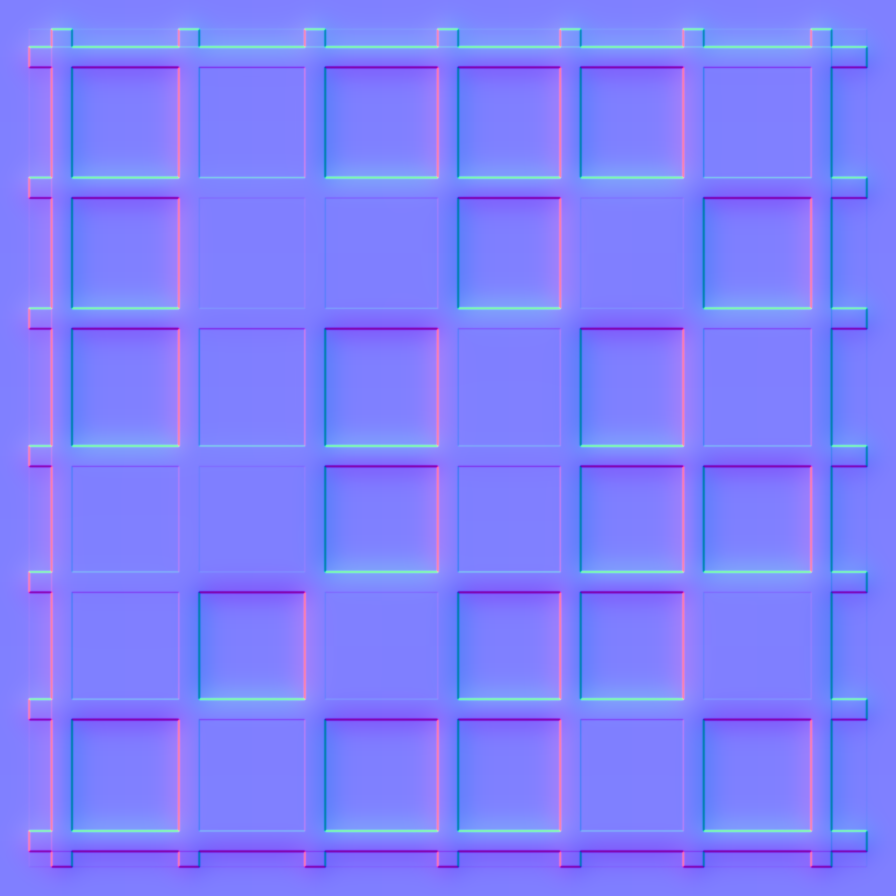
Write a WebGL 2 fragment shader that draws this texture map.

```glsl
#version 300 es
precision highp float;
// Tangent-space normal map of a raised lattice: seven bars each way, stub ends
// past the frame, and 6 x 6 panels sunk to varying depths between the bars.
// Heights are sums of soft boxes, so their slopes are found analytically.
uniform vec2 u_resolution;
out vec4 fragColor;

const float HALF_BAR = 0.0114;

// Bar centres, unevenly spaced
const float COLUMNS[7] = float[](0.069, 0.211, 0.3516, 0.5, 0.6367, 0.774, 0.9167);
const float ROWS[7] = float[](0.0612, 0.2083, 0.3503, 0.4909, 0.6445, 0.7904, 0.9362);

// Panel depths, bottom row first
const float DEPTHS[36] = float[](
  1.0, 0.12, 1.0, 1.0, 0.12, 1.0,
  0.12, 1.0, 0.04, 1.0, 1.0, 0.04,
  0.10, 0.03, 1.0, 0.16, 1.0, 1.0,
  1.0, 0.20, 1.0, 0.08, 1.0, 0.12,
  1.0, 0.03, 0.06, 1.0, 0.03, 1.0,
  1.0, 0.20, 1.0, 1.0, 1.0, 0.18);

// Rising edge at two scales, crisp bevel and wide glow: xy = height, zw = slope
vec4 edge(float t) {
  vec2 v = 1.0 / (1.0 + exp(clamp(-t / vec2(0.0005, 0.0085), -40.0, 40.0)));
  return vec4(v, 4.0 * v * (1.0 - v) * vec2(2.2, 0.25));
}

// Raised interval from a to b
vec4 span(float t, float a, float b) {
  return edge(t - a) - edge(t - b);
}

// Gradient of the product of two spans, both scales added
vec2 boxSlope(vec4 sx, vec4 sy) {
  return vec2(dot(sx.zw, sy.xy), dot(sx.xy, sy.zw));
}

void main() {
  vec2 p = gl_FragCoord.xy / u_resolution;

  // Solid frame under the whole lattice
  vec4 frameX = span(p.x, COLUMNS[0] - HALF_BAR, COLUMNS[6] + HALF_BAR);
  vec4 frameY = span(p.y, ROWS[0] - HALF_BAR, ROWS[6] + HALF_BAR);
  vec2 slope = boxSlope(frameX, frameY);

  // Faint backing plate, then stub ends reaching to its rim
  vec4 plateX = span(p.x, 0.0326, 0.9674);
  vec4 plateY = span(p.y, 0.0326, 0.9674);
  slope += 0.04 * boxSlope(plateX, plateY);
  vec4 stubX = plateX - frameX;
  vec4 stubY = plateY - frameY;
  for (int i = 0; i < 7; i++) {
    vec4 barX = span(p.x, COLUMNS[i] - HALF_BAR, COLUMNS[i] + HALF_BAR);
    vec4 barY = span(p.y, ROWS[i] - HALF_BAR, ROWS[i] + HALF_BAR);
    slope += 0.85 * (boxSlope(barX, stubY) + boxSlope(stubX, barY));
  }

  // Sunken panels: shallow ones keep a relatively crisper rim
  vec4 panelX[6];
  for (int i = 0; i < 6; i++) {
    panelX[i] = span(p.x, COLUMNS[i] + HALF_BAR, COLUMNS[i + 1] - HALF_BAR);
  }
  for (int j = 0; j < 6; j++) {
    vec4 panelY = span(p.y, ROWS[j] + HALF_BAR, ROWS[j + 1] - HALF_BAR);
    for (int i = 0; i < 6; i++) {
      float depth = DEPTHS[j * 6 + i];
      vec2 weight = vec2(pow(depth, 0.8), depth);
      slope -= boxSlope(panelX[i] * weight.xyxy, panelY);
    }
  }

  // Encode the normal: red faces left, green faces up
  vec3 normal = normalize(vec3(slope.x, -slope.y, 1.0));
  fragColor = vec4(normal * 0.5 + 0.5, 1.0);
}
```
